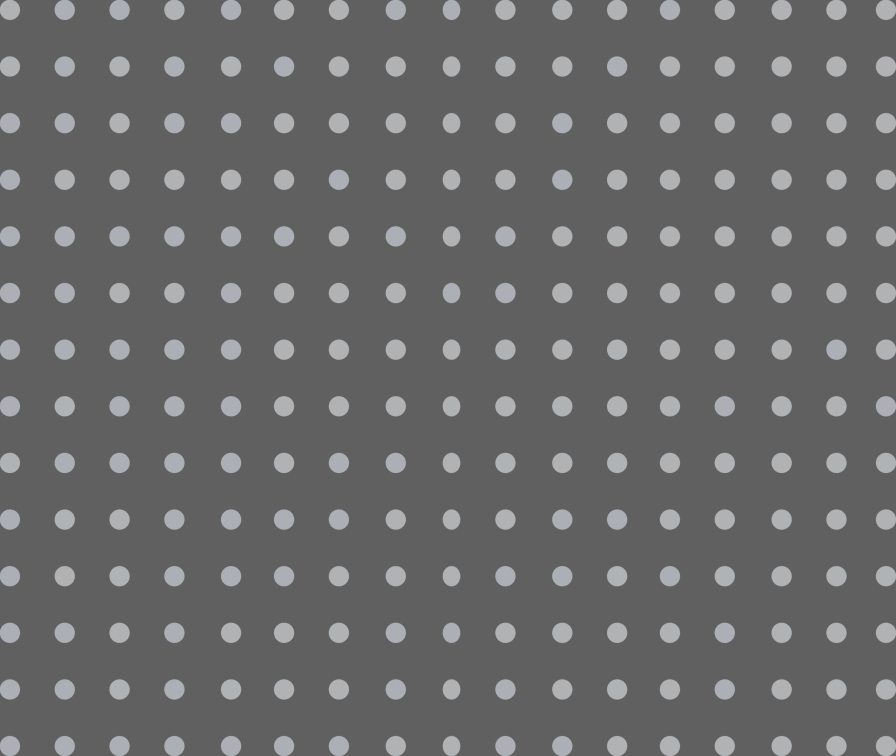
Reproduce this pattern procedurally as a Shadertoy shader.

```glsl
// Pale grey dots on a flat dark grey ground, 17 columns by 14 rows.
// Each pixel finds its nearest grid cell; small column shifts, one narrow
// column and a faint hashed tint keep the grid slightly irregular.

#define COLUMNS 17.0
#define ROWS 14.0
#define PITCH vec2(0.07253, 0.07491)   // spacing, in canvas heights
#define MARGIN 0.0131                  // first dot centre from the edges
#define RADIUS 0.0134
#define NARROW 0.87                    // width ratio of the narrow column
#define SHIFT 0.0027                   // unit of column drift
#define GROUND vec3(0.378)
#define DOT_NEUTRAL vec3(0.695, 0.698, 0.706)
#define DOT_COOL vec3(0.675, 0.692, 0.712)

float hash(vec2 p) {
    return fract(sin(dot(p, vec2(127.1, 311.7))) * 43758.5453);
}

// 1.0 when the column index equals n
float isColumn(float column, float n) {
    return 1.0 - step(0.5, abs(column - n));
}

// Sideways drift of a whole column from the even pitch
float columnShift(float column) {
    float drift = step(6.5, column);
    float pairs = step(9.5, column) * step(mod(column - 10.0, 4.0), 1.5);
    float strays = 0.9 * isColumn(column, 4.0) + 0.45 * isColumn(column, 8.0);
    float lastPull = 1.6 * isColumn(column, COLUMNS - 1.0);
    return SHIFT * (drift + pairs + strays - lastPull);
}

// Approximate signed distance to an ellipse
float ellipse(vec2 p, vec2 radii) {
    return (length(p / radii) - 1.0) * min(radii.x, radii.y);
}

void mainImage(out vec4 fragColor, in vec2 fragCoord) {
    vec2 uv = fragCoord / iResolution.y;
    float pixel = 1.0 / iResolution.y;

    // Nearest cell and its dot centre
    vec2 cell = floor((uv - MARGIN) / PITCH + 0.5);
    cell = clamp(cell, vec2(0.0), vec2(COLUMNS, ROWS) - 1.0);
    vec2 centre = MARGIN + cell * PITCH;
    centre.x += columnShift(cell.x);

    // Dot shape, narrower in the middle column
    vec2 radii = vec2(RADIUS);
    radii.x *= mix(1.0, NARROW, isColumn(cell.x, 8.0));
    float dist = ellipse(uv - centre, radii);
    float coverage = 1.0 - smoothstep(-0.7 * pixel, 0.7 * pixel, dist);

    // Cool tint is commoner towards the left
    float coolChance = 0.7 * (1.0 - cell.x / COLUMNS);
    float cool = step(hash(cell), coolChance);
    vec3 dotColor = mix(DOT_NEUTRAL, DOT_COOL, cool);

    fragColor = vec4(mix(GROUND, dotColor, coverage), 1.0);
}
```
